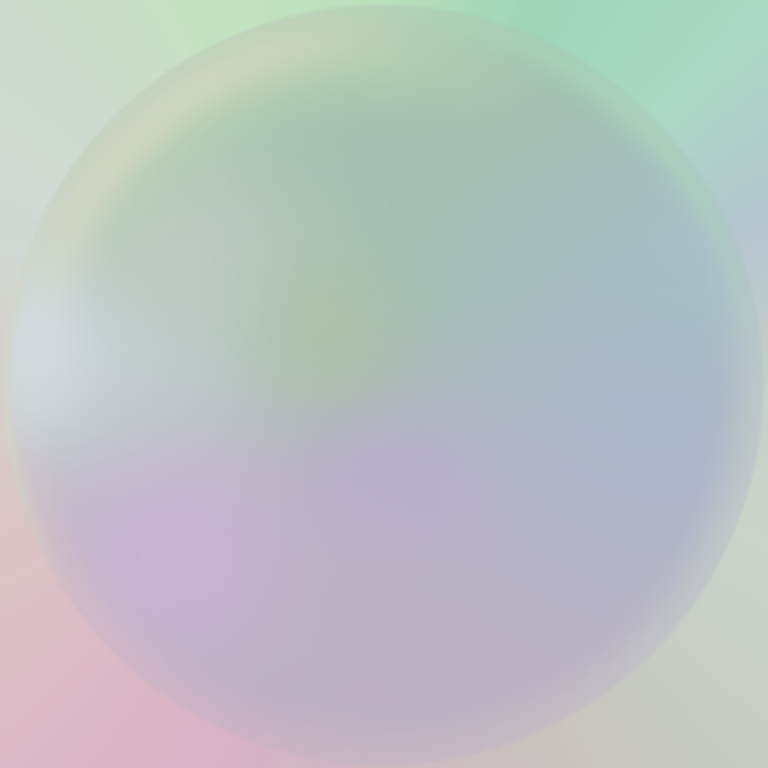
Write a Shadertoy shader that draws this background.

```glsl
const float TAU = 6.2831853;
const vec2 CENTER = vec2(0.499, 0.499);
const float RADIUS = 0.495;
const float RIM_START = 0.80;
const float RIM_MIX = 0.58;
const float EDGE_SOFTNESS = 0.006;
const float STREAK_COUNT = 90.0;
const float STREAK_STRENGTH = 0.010;

const vec3 SAGE = vec3(0.637, 0.75, 0.69);
const vec3 MAUVE = vec3(0.742, 0.695, 0.765);
const vec3 BLUE = vec3(0.67, 0.715, 0.795);
const vec3 AQUA = vec3(0.655, 0.755, 0.79);
const vec3 PEARL = vec3(0.78, 0.815, 0.825);
const vec3 MIST = vec3(0.755, 0.79, 0.76);
const vec3 ICE = vec3(0.84, 0.87, 0.90);
const vec3 OLIVE = vec3(0.685, 0.76, 0.645);
const vec3 VIOLET = vec3(0.715, 0.67, 0.81);
const vec3 LILAC = vec3(0.79, 0.70, 0.84);
const vec3 LEAF = vec3(0.715, 0.82, 0.695);
const vec3 CREAM = vec3(0.83, 0.84, 0.76);
const vec3 MINT = vec3(0.67, 0.83, 0.72);

// Backdrop hues, evenly spaced counterclockwise from the right
const int HUES = 16;
const vec3 BACKDROP[HUES] = vec3[HUES](
    vec3(0.78, 0.82, 0.79), vec3(0.71, 0.77, 0.81),
    vec3(0.67, 0.85, 0.77), vec3(0.62, 0.83, 0.72),
    vec3(0.74, 0.88, 0.74), vec3(0.77, 0.89, 0.75),
    vec3(0.81, 0.86, 0.81), vec3(0.82, 0.85, 0.83),
    vec3(0.84, 0.81, 0.79), vec3(0.86, 0.77, 0.77),
    vec3(0.86, 0.73, 0.78), vec3(0.84, 0.70, 0.77),
    vec3(0.80, 0.73, 0.76), vec3(0.79, 0.76, 0.75),
    vec3(0.78, 0.80, 0.77), vec3(0.80, 0.83, 0.79));

float hash(float n) {
    return fract(sin(n * 12.9898) * 43758.5453);
}

// Value noise that closes smoothly around the circle
float ringNoise(float turn) {
    float x = turn * STREAK_COUNT;
    float cell = floor(x);
    return mix(hash(mod(cell, STREAK_COUNT)), hash(mod(cell + 1.0, STREAK_COUNT)),
               smoothstep(0.0, 1.0, fract(x)));
}

vec3 backdrop(float turn) {
    float x = turn * float(HUES);
    int i = int(floor(x)) % HUES;
    return mix(BACKDROP[i], BACKDROP[(i + 1) % HUES], fract(x));
}

float glow(vec2 p, vec2 center, vec2 size) {
    vec2 d = (p - center) / size;
    return exp(-dot(d, d));
}

// Soft arc at a given radius, fading away from one direction
float arc(vec2 p, float radius, float width, vec2 facing, float spread) {
    float r = length(p);
    float d = (r - radius) / width;
    float along = dot(p / max(r, 0.001), normalize(facing));
    return exp(-d * d) * smoothstep(spread, 1.0, along);
}

vec3 orb(vec2 p, vec3 surround) {
    // Broad body colours
    vec3 col = mix(MAUVE, SAGE, smoothstep(-0.38, 0.28, p.y));
    col = mix(col, BLUE, 0.88 * glow(p, vec2(0.75, -0.06), vec2(0.62, 0.58)));
    col = mix(col, AQUA, 0.65 * glow(p, vec2(0.86, 0.34), vec2(0.30, 0.28)));
    col = mix(col, PEARL, 0.90 * glow(p, vec2(-0.72, 0.10), vec2(0.42, 0.40)));
    col = mix(col, MIST, 0.75 * glow(p, vec2(-0.55, 0.38), vec2(0.36, 0.28)));

    // Smaller tints
    col = mix(col, OLIVE, 0.65 * glow(p, vec2(-0.13, 0.12), vec2(0.20, 0.25)));
    col = mix(col, VIOLET, 0.65 * glow(p, vec2(0.02, -0.24), vec2(0.24, 0.18)));
    col = mix(col, LILAC, 0.82 * glow(p, vec2(-0.55, -0.46), vec2(0.27, 0.27)));

    // Rim reflections
    float rim = smoothstep(RIM_START, 1.0, length(p));
    col = mix(col, surround, RIM_MIX * rim * rim);
    col = mix(col, LEAF, 0.75 * arc(p, 0.86, 0.13, vec2(-0.35, 0.94), 0.55));
    col = mix(col, CREAM, 0.80 * arc(p, 0.92, 0.075, vec2(-0.70, 0.71), 0.55));
    col = mix(col, ICE, 0.80 * glow(p, vec2(-0.91, 0.09), vec2(0.15, 0.23)));
    col = mix(col, MINT, 0.45 * arc(p, 0.97, 0.035, vec2(0.66, 0.75), 0.70));
    return mix(col, CREAM, 0.55 * arc(p, 0.995, 0.018, vec2(-1.0, 0.0), 0.80));
}

void mainImage(out vec4 fragColor, in vec2 fragCoord) {
    float side = min(iResolution.x, iResolution.y);
    vec2 uv = (fragCoord - 0.5 * iResolution.xy) / side + 0.5;
    vec2 p = (uv - CENTER) / RADIUS;
    float r = length(p);
    float turn = fract(atan(p.y, p.x + 1e-5) / TAU + 1.0);

    // Radial backdrop with faint streaks
    vec3 surround = backdrop(turn);
    vec3 streaked = surround + STREAK_STRENGTH * (ringNoise(turn) - 0.5);

    // Sphere over backdrop
    float edge = EDGE_SOFTNESS + 1.0 / (side * RADIUS);
    float inside = 1.0 - smoothstep(1.0 - edge, 1.0 + edge, r);
    fragColor = vec4(mix(streaked, orb(p, surround), inside), 1.0);
}
```
